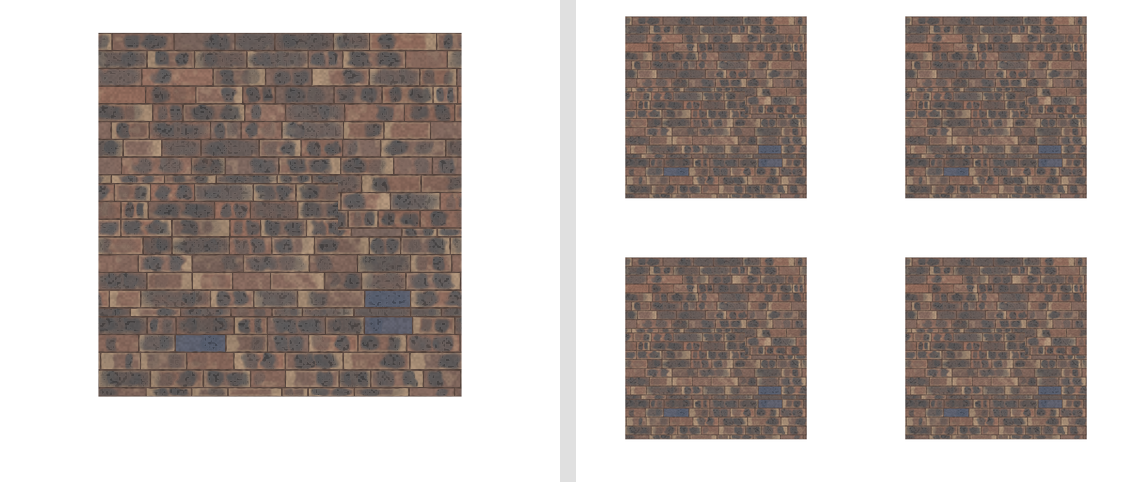
Left, the tile; right, the same tile 2 across and 2 down.
Give the GLSL for this texture, as a Shadertoy shader.

```glsl
const vec3 RED = vec3(0.57, 0.42, 0.36);
const vec3 BROWN = vec3(0.47, 0.39, 0.36);
const vec3 TAN = vec3(0.67, 0.57, 0.47);
const vec3 BURNT = vec3(0.35, 0.345, 0.35);
const vec3 SLATE = vec3(0.34, 0.38, 0.46);
const vec3 MORTAR = vec3(0.35, 0.28, 0.25);
const vec2 PANEL_ORIGIN = vec2(0.1758, 0.1773);
const vec2 PANEL_SIZE = vec2(0.6484, 0.7545);
const int ROWS = 22;
const float COURSES = 20.5; // 19 full rows and 3 half rows

float hash(vec2 p) {
    return fract(sin(dot(p, vec2(127.1, 311.7))) * 43758.5453);
}

// Value noise that wraps after "cells" lattice steps
float noise(vec2 q, vec2 cells) {
    vec2 p = q * cells;
    vec2 i = floor(p), f = fract(p);
    f = f * f * (3.0 - 2.0 * f);
    vec2 a = mod(i, cells), b = mod(i + 1.0, cells);
    return mix(mix(hash(a), hash(vec2(b.x, a.y)), f.x),
               mix(hash(vec2(a.x, b.y)), hash(b), f.x), f.y);
}

float rowHeight(int row, int thinRow) {
    return (row == thinRow || row == 16 || row == 21) ? 0.5 : 1.0;
}

// Irregular position of a vertical joint
float joint(float i, float row, float count) {
    return i + 0.5 * hash(vec2(mod(i, count) + 0.3, row + 11.0));
}

// Soft-edged rounded block
float blot(vec2 p, vec2 halfSize) {
    vec2 d = abs(p) / halfSize;
    return 1.0 - smoothstep(0.65, 1.2, pow(dot(d * d * d, vec2(1.0)), 0.333));
}

vec3 brickColor(vec2 s, vec2 id, vec2 q, float edge) {
    float grain = noise(q, vec2(170.0));
    float cloud = noise(q, vec2(56.0));
    vec2 e = s + (cloud - 0.5) * vec2(0.1, 0.25);
    vec3 color = mix(RED, BROWN, hash(id + 3.7));
    color = mix(color, TAN, 0.35 * smoothstep(0.55, 0.9, cloud));

    // Pale end and rim
    float pale = step(0.4, hash(id + 5.1));
    float side = hash(id + 7.3) < 0.5 ? e.x : 1.0 - e.x;
    float width = mix(0.12, 0.32, hash(id + 9.2));
    color = mix(color, TAN, pale * 0.85 * (1.0 - smoothstep(width - 0.04, width + 0.04, side)));
    color = mix(color, TAN, pale * 0.45 * (1.0 - smoothstep(0.004, 0.009, edge)));

    // Burnt patches, or a wholly burnt face
    float burn = 0.75 * step(0.78, hash(id + 13.9)) * blot(e - 0.5, vec2(0.52, 0.54));
    for (int k = 0; k < 2; k++) {
        vec2 key = id + 17.0 * float(k + 1);
        vec2 center = vec2(0.29 + 0.42 * float(k) + 0.1 * (hash(key) - 0.5), 0.5);
        vec2 halfSize = vec2(mix(0.13, 0.23, hash(key + 1.3)), 0.45);
        float strength = smoothstep(0.15, 0.6, hash(key + 2.6));
        burn = max(burn, strength * blot(e - center, halfSize));
    }
    color = mix(color, BURNT, burn * (0.7 + 0.3 * cloud));
    color = mix(color, SLATE, 0.8 * step(0.985, hash(id + 23.0)));

    // Fine flecks and tone
    color *= 1.0 - 0.3 * burn * smoothstep(0.6, 0.85, grain);
    return color * (0.91 + 0.16 * grain) * (0.95 + 0.1 * hash(id + 29.0));
}

vec3 wall(vec2 q, float pixel) {
    // The half row steps down on the right of the fault
    int thinRow = q.x < 0.66 ? 8 : 11;
    float y = (1.0 - q.y) * COURSES;
    float top = 0.0, height = 1.0, row = 0.0;
    for (int r = 0; r < ROWS; r++) {
        height = rowHeight(r, thinRow);
        row = float(r);
        if (y < top + height) break;
        top += height;
    }

    // Brick within the row
    float count = 7.0 + step(0.5, hash(vec2(row, 41.0)));
    float x = q.x * count + hash(vec2(row, 53.0));
    float i = floor(x);
    if (x < joint(i, row, count)) i -= 1.0;
    float left = joint(i, row, count), right = joint(i + 1.0, row, count);
    vec2 s = vec2((x - left) / (right - left), (y - top) / height);
    vec2 id = vec2(mod(i, count), row);

    // Distance to the nearest joint
    float edgeX = min(x - left, right - x) / count;
    float edgeY = min(y - top, top + height - y) / COURSES;
    float edge = min(edgeX, edgeY);
    float wobble = 0.0014 * (noise(q, vec2(90.0)) - 0.5);
    float face = smoothstep(0.0021 - pixel * 0.5, 0.0021 + pixel * 0.5, edge + wobble);
    vec3 mortar = MORTAR * (0.85 + 0.3 * noise(q, vec2(130.0)));
    return mix(mortar, brickColor(s, id, q, edge), face);
}

void mainImage(out vec4 fragColor, in vec2 fragCoord) {
    vec2 q = (fragCoord / iResolution.xy - PANEL_ORIGIN) / PANEL_SIZE;
    vec2 pixel = 1.0 / (iResolution.xy * PANEL_SIZE);

    // Wall panel on white
    vec2 inside = clamp((0.5 - abs(q - 0.5)) / pixel + 0.5, 0.0, 1.0);
    vec3 color = wall(clamp(q, 0.0, 0.9999), pixel.y);
    fragColor = vec4(mix(vec3(1.0), color, inside.x * inside.y), 1.0);
}
```
